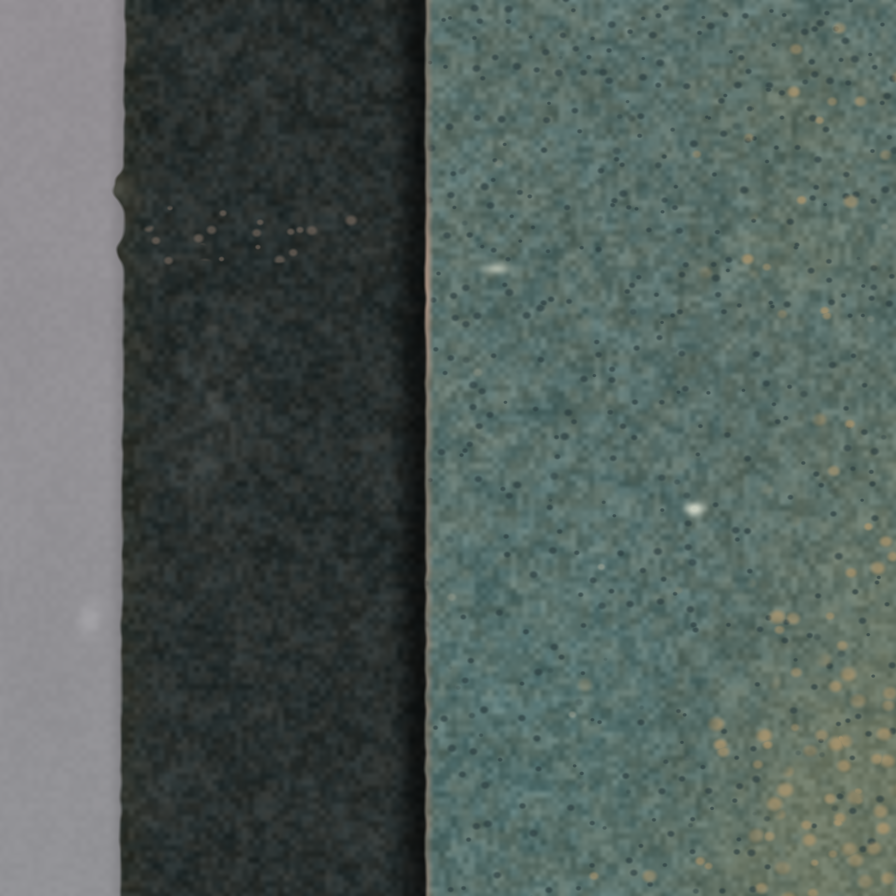
Reproduce this texture procedurally as a Shadertoy shader.

```glsl
// Weathered upright panels: pale grey strip, dark recessed band, flecked green paint.

const float BAND_LEFT = 0.137;
const float BAND_RIGHT = 0.475;
const float EDGE_SOFT = 0.0025;
const float GRAIN_SCALE = 150.0;
const float DARK_PIT_SCALE = 62.0;
const float OCHRE_SCALE = 46.0;
const float PALE_CHIP_SCALE = 34.0;

const vec3 GREY = vec3(0.575, 0.568, 0.585);
const vec3 BAND = vec3(0.162, 0.188, 0.184);
const vec3 GREEN = vec3(0.352, 0.436, 0.415);
const vec3 OLIVE = vec3(0.450, 0.480, 0.390);
const vec3 OCHRE = vec3(0.680, 0.590, 0.430);
const vec3 PIT = vec3(0.170, 0.240, 0.250);
const vec3 CHIP = vec3(0.740, 0.720, 0.640);
const vec3 BARE_EDGE = vec3(0.580, 0.490, 0.430);

float hash(vec2 p) {
    vec3 q = fract(vec3(p.xyx) * 0.1031);
    q += dot(q, q.yzx + 33.33);
    return fract((q.x + q.y) * q.z);
}

float grain(vec2 p) {
    vec2 i = floor(p), f = fract(p);
    f = f * f * (3.0 - 2.0 * f);
    return mix(mix(hash(i), hash(i + vec2(1, 0)), f.x),
               mix(hash(i + vec2(0, 1)), hash(i + vec2(1, 1)), f.x), f.y);
}

// Slow uneven tone in -1..1 from layered, bent sines
float mottle(vec2 p) {
    float sum = 0.0, amp = 0.5;
    for (int i = 0; i < 4; i++) {
        sum += amp * sin(p.x + 1.7 * sin(p.y * 0.8)) * cos(p.y + 1.3 * sin(p.x * 0.7));
        p = mat2(1.2, 1.4, -1.4, 1.2) * p + 2.3;
        amp *= 0.62;
    }
    return sum;
}

// Cellular flecks: only a share of the cells, set by density, carry one
float flecks(vec2 p, float density, float radius) {
    vec2 cell = floor(p);
    float cover = 0.0;
    for (int y = -1; y <= 1; y++)
    for (int x = -1; x <= 1; x++) {
        vec2 id = cell + vec2(x, y);
        vec2 center = id + vec2(hash(id + 7.1), hash(id + 31.7));
        float size = radius * mix(0.5, 1.2, hash(id + 53.3));
        float present = smoothstep(0.0, 0.06, density - hash(id + 91.9));
        float d = length((p - center) * vec2(1.0, 1.15));
        cover = max(cover, present * smoothstep(size, size * 0.3, d));
    }
    return cover;
}

float blob(vec2 p, vec2 center, vec2 size) {
    vec2 q = (p - center) / size;
    return exp(-dot(q, q));
}

vec3 greyStrip(vec2 uv, float fine) {
    vec3 col = GREY + vec3(0.012, -0.004, 0.0) * (uv.y - 0.5);
    col += 0.014 * mottle(uv * vec2(14.0, 9.0)) + 0.022 * (fine - 0.5);
    col += 0.07 * blob(uv, vec2(0.10, 0.31), vec2(0.012, 0.018));
    return col * (1.0 - 0.10 * smoothstep(0.018, 0.0, BAND_LEFT - uv.x));
}

vec3 darkBand(vec2 uv, float fine, float medium) {
    vec3 col = BAND + 0.014 * mottle(uv * 17.0) + 0.085 * (fine - 0.5) + 0.05 * (medium - 0.5);
    col += vec3(0.025, 0.0, -0.015) * (grain(uv * 90.0 + 40.0) - 0.5);
    // Dusty wear and a row of scuffs
    float dust = blob(uv, vec2(0.235, 0.55), vec2(0.035, 0.12));
    col += 0.055 * dust * medium;
    float row = blob(uv, vec2(0.27, 0.735), vec2(0.13, 0.025))
              + 0.5 * blob(uv, vec2(0.185, 0.82), vec2(0.035, 0.015));
    col = mix(col, vec3(0.46, 0.41, 0.37), 0.65 * flecks(uv * 52.0, 0.65 * row, 0.42));
    // Brown left rim, deep shadow beside the raised panel
    col += vec3(0.015, 0.006, -0.012) * smoothstep(0.04, 0.0, uv.x - BAND_LEFT);
    float shadow = smoothstep(0.045, 0.004, BAND_RIGHT - uv.x);
    return col * (1.0 - 0.62 * shadow);
}

vec3 greenPanel(vec2 uv, float fine, float medium) {
    float slow = mottle(uv * 12.0 + 3.0);
    float corner = blob(uv, vec2(1.02, -0.02), vec2(0.25, 0.22));
    float rightSide = smoothstep(0.74, 1.03, uv.x) * smoothstep(0.82, 0.25, uv.y);
    float upper = blob(uv, vec2(0.89, 0.87), vec2(0.10, 0.09))
                + blob(uv, vec2(0.90, 0.72), vec2(0.09, 0.05));
    float wear = clamp(corner + 0.55 * rightSide + 0.38 * upper, 0.0, 1.0);

    vec3 col = GREEN + 0.016 * slow + 0.12 * (fine - 0.5) + 0.08 * (medium - 0.5);
    col += vec3(0.04, 0.0, -0.03) * (grain(uv * 75.0 + 17.0) - 0.5);
    col = mix(col, OLIVE + 0.10 * (fine - 0.5), clamp(wear * (0.5 + 0.6 * medium), 0.0, 0.75));
    col += vec3(-0.018, 0.004, 0.012) * blob(uv, vec2(0.62, 0.18), vec2(0.16, 0.25));

    // Dark pits, worn ochre and rare pale chips
    float pitDensity = 0.20 + 0.12 * smoothstep(0.2, 0.9, uv.y);
    col = mix(col, PIT, 0.65 * flecks(uv * DARK_PIT_SCALE, pitDensity, 0.36));
    float ochre = flecks(uv * OCHRE_SCALE + 11.0, 0.015 + 0.60 * wear, 0.52);
    col = mix(col, OCHRE, ochre * (0.42 + 0.4 * medium));
    col = mix(col, CHIP, 0.65 * flecks(uv * PALE_CHIP_SCALE + 5.0, 0.035, 0.24));
    float scuff = blob(uv, vec2(0.775, 0.432), vec2(0.010, 0.007))
                + 0.7 * blob(uv, vec2(0.555, 0.70), vec2(0.014, 0.006));
    col = mix(col, vec3(0.82, 0.84, 0.78), min(scuff, 0.9));

    // Bare, lit edge, brightest above the middle
    float lit = 0.45 + 0.25 * medium + 0.5 * blob(uv, vec2(0.48, 0.68), vec2(0.2, 0.08));
    float lip = smoothstep(0.010, 0.001, uv.x - BAND_RIGHT);
    return mix(col, BARE_EDGE + 0.16 * (lit - 0.5), lip * min(lit, 1.0));
}

void mainImage(out vec4 fragColor, in vec2 fragCoord) {
    vec2 uv = fragCoord / iResolution.xy;
    float fine = grain(uv * GRAIN_SCALE);
    float medium = grain(uv * GRAIN_SCALE * 0.42 + 23.0);

    // Left edge leans slightly and carries two ragged burrs
    float burr = 0.018 * blob(uv, vec2(uv.x, 0.79), vec2(1.0, 0.014))
               + 0.008 * blob(uv, vec2(uv.x, 0.72), vec2(1.0, 0.012));
    float leftEdge = BAND_LEFT + 0.005 * (uv.y - 0.5) + 0.003 * (medium - 0.5) - burr * (0.5 + medium);
    float rightEdge = BAND_RIGHT + 0.002 * (medium - 0.5);

    vec3 band = darkBand(uv, fine, medium);
    band = mix(band, vec3(0.34, 0.34, 0.30), 0.7 * blob(uv, vec2(0.130, 0.79), vec2(0.018, 0.014)));
    vec3 col = mix(greyStrip(uv, fine), band, smoothstep(-EDGE_SOFT, EDGE_SOFT, uv.x - leftEdge));
    col = mix(col, greenPanel(uv, fine, medium), smoothstep(-EDGE_SOFT, EDGE_SOFT, uv.x - rightEdge));
    fragColor = vec4(clamp(col, 0.0, 1.0), 1.0);
}
```
